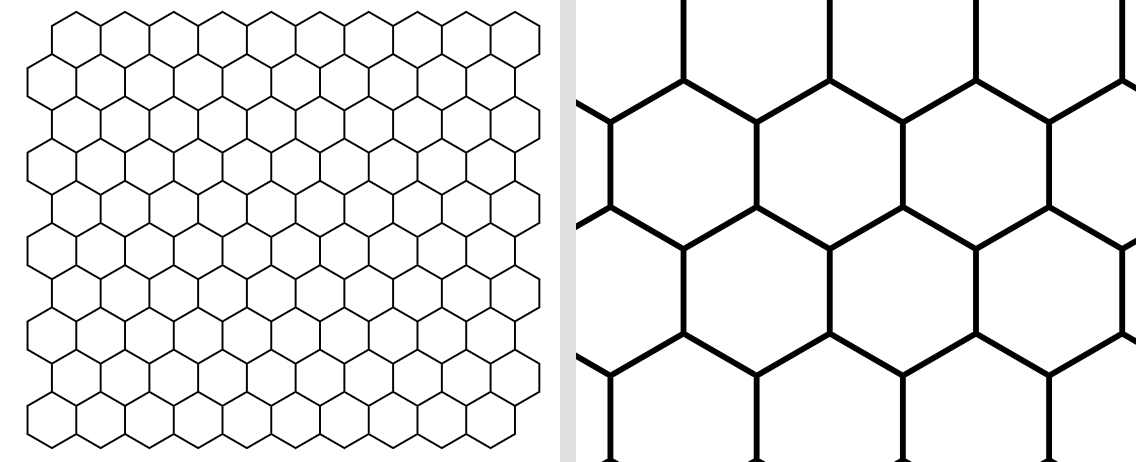
Left, the full canvas; right, a detail of the centre.
Give the GLSL for this pattern, as a Shadertoy shader.

```glsl
// A finite honeycomb of pointy-top hexagons, outlined in black on white.
// Odd rows shift right by half a cell; each pixel measures its distance to the
// outlines of the nearest cells in three rows, clamped to the patch.

#define COLUMNS 10.0
#define ROWS 10.0
#define CELL_WIDTH 0.08704            // all lengths in canvas widths
#define FIRST_CENTER vec2(0.0927, 0.0751)
#define LINE_WIDTH 0.00348
#define LINE_COLOR vec3(0.0)
#define PAPER_COLOR vec3(1.0)

const float SQRT3 = 1.7320508;

// Signed distance to a pointy-top hexagon, with sharp mitred corners
float hexagonDistance(vec2 p, float apothem) {
    p = abs(p);
    return max(p.x, 0.5 * (p.x + SQRT3 * p.y)) - apothem;
}

// Distance to the closest cell outline of the patch
float honeycombDistance(vec2 p) {
    float rowHeight = CELL_WIDTH * SQRT3 * 0.5;
    float nearestRow = floor(p.y / rowHeight + 0.5);
    float closest = 1.0;
    for (int i = -1; i <= 1; i++) {
        float row = clamp(nearestRow + float(i), 0.0, ROWS - 1.0);
        float shift = 0.5 * mod(row, 2.0);
        float column = clamp(floor(p.x / CELL_WIDTH - shift + 0.5), 0.0, COLUMNS - 1.0);
        vec2 center = vec2((column + shift) * CELL_WIDTH, row * rowHeight);
        closest = min(closest, abs(hexagonDistance(p - center, 0.5 * CELL_WIDTH)));
    }
    return closest;
}

void mainImage(out vec4 fragColor, in vec2 fragCoord) {
    vec2 p = fragCoord / iResolution.x - FIRST_CENTER;

    // Antialiased line coverage over one pixel
    float edge = (0.5 * LINE_WIDTH - honeycombDistance(p)) * iResolution.x;
    float ink = clamp(edge + 0.5, 0.0, 1.0);

    fragColor = vec4(mix(PAPER_COLOR, LINE_COLOR, ink), 1.0);
}
```
